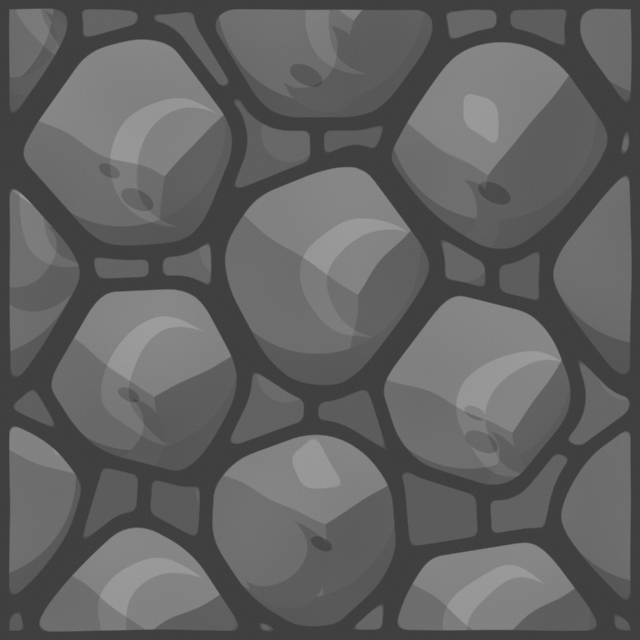
Reproduce this texture procedurally as a Shadertoy shader.

```glsl
// Cartoon cobblestone wall: large faceted grey stones on a jittered hexagonal
// layout, with small chips filling the gaps between them. Outlines are rounded
// polygons trimmed by Voronoi edges; facets, streaks and pits are flat shapes.

const float TAU = 6.2831853;
const float STONE_RADIUS = 0.15;
const float MORTAR = 0.25;
const float FACE_TOP = 0.51;
const float FACE_LEFT = 0.43;
const float FACE_RIGHT = 0.375;
const float SHADOW = 0.355;

float hash(vec2 p, float salt) {
    vec3 q = fract((p.xyx * 17.3 + salt * 7.13) * vec3(0.1031, 0.1030, 0.0973));
    q += dot(q, q.yzx + 33.33);
    return fract((q.x + q.y) * q.z);
}

vec2 direction(float angle) { return vec2(cos(angle), sin(angle)); }

float cross2(vec2 a, vec2 b) { return a.x * b.y - a.y * b.x; }

float cornerSlope(vec2 corner, vec2 offset) {
    return dot(direction(TAU * hash(corner, 5.0)), offset);
}

float gradientNoise(vec2 p) {
    vec2 i = floor(p), f = p - i;
    vec2 u = f * f * f * (f * (f * 6.0 - 15.0) + 10.0);
    vec2 e = vec2(1.0, 0.0);
    float low = mix(cornerSlope(i, f), cornerSlope(i + e, f - e), u.x);
    float high = mix(cornerSlope(i + e.yx, f - e.yx), cornerSlope(i + 1.0, f - 1.0), u.x);
    return mix(low, high, u.y);
}

float smoothMax(float a, float b, float k) {
    float h = max(k - abs(a - b), 0.0) / k;
    return max(a, b) + h * h * k * 0.25;
}

float cover(float d, float soft) { return clamp(0.5 - d / soft, 0.0, 1.0); }

// Irregular polygon with softened corners.
float roundedPolygon(vec2 p, int sides, float radius, float rounding, vec2 seed) {
    float d = -radius * 2.0;
    float turn = TAU * hash(seed, 2.0);
    for (int i = 0; i < sides; i++) {
        float salt = 10.0 + float(i);
        float angle = turn + TAU * (float(i) + 0.45 * (hash(seed, salt) - 0.5)) / float(sides);
        float reach = radius * mix(0.92, 1.1, hash(seed, salt + 20.0));
        d = smoothMax(d, dot(p, direction(angle)) - reach, rounding);
    }
    return d;
}

// Inside the first disc, outside the second.
float crescent(vec2 p, vec2 outer, float outerRadius, vec2 inner, float innerRadius) {
    return max(length(p - outer) - outerRadius, innerRadius - length(p - inner));
}

// Distance to the line halfway between a and b, positive on the side of a.
float bisector(vec2 p, vec2 a, vec2 b) {
    return dot(p - 0.5 * (a + b), normalize(a - b));
}

vec2 stoneCentre(vec2 cell) {
    vec2 jitter = vec2(hash(cell, 0.0), hash(cell, 1.0)) - 0.5;
    float stagger = 0.19 * mod(cell.x, 2.0);
    return vec2(0.5 + 0.27 * cell.x, 0.2 + 0.38 * cell.y + stagger) + 0.05 * jitter;
}

// Grey level inside a large stone; q is local, about -1 to 1.
float stoneShade(vec2 q, vec2 cell, float outer, float soft) {
    vec2 n = q * 1.3 + cell * 5.0;
    vec2 w = q + 0.14 * vec2(gradientNoise(n), gradientNoise(n + 31.0));
    vec2 junction = vec2(mix(-0.15, 0.4, hash(cell, 40.0)), mix(-0.4, 0.05, hash(cell, 41.0)));
    w -= junction + outer * vec2(0.9, 0.6);

    // Three faces meeting at the junction
    vec2 rightArm = direction(mix(0.4, 0.95, hash(cell, 42.0)));
    vec2 leftArm = direction(mix(2.5, 2.95, hash(cell, 43.0)));
    vec2 downArm = direction(mix(-1.9, -1.4, hash(cell, 44.0)));
    float top = cover(-min(cross2(rightArm, w), cross2(w, leftArm)), soft);
    float grey = mix(FACE_LEFT, FACE_RIGHT, cover(-cross2(downArm, w), soft));
    grey = mix(grey, SHADOW, cover(1.08 - length(q - vec2(-0.1, 0.3)), soft));
    float curl = crescent(w, vec2(-0.35, -0.45), 0.45, vec2(-0.55, -0.28), 0.4);
    grey = mix(grey, SHADOW + 0.015, cover(curl, soft) * step(0.4, hash(cell, 45.0)));
    grey = mix(grey, FACE_TOP, top);

    // Highlight: a curved streak or a rounded patch
    float streak = crescent(w, vec2(0.1, 0.15), 0.65, vec2(0.31, 0.08), 0.6);
    float patchShape = roundedPolygon(w - vec2(-0.1, 0.58), 4, 0.2, 0.12, cell + 9.0);
    float shine = hash(cell, 46.0) < 0.55 ? streak : patchShape;
    grey += cover(shine, soft) * mix(0.055, 0.08, top);

    // Pits
    for (int i = 0; i < 2; i++) {
        float k = float(i);
        vec2 spot = vec2(-0.3 + 0.5 * hash(cell, 50.0 + k), -0.5 + 0.3 * k);
        vec2 e = (q - spot) * vec2(0.85, 1.2);
        float pit = length(e + 0.25 * e.yx) - (0.13 - 0.045 * k);
        grey -= 0.08 * cover(pit, soft) * step(0.55, hash(cell, 52.0 + k));
    }
    return grey + 0.012 * q.y + 0.03 * gradientNoise(q * 0.9 + cell * 3.0);
}

void mainImage(out vec4 fragColor, in vec2 fragCoord) {
    vec2 p = fragCoord / iResolution.xy;
    float soft = 1.5 / min(iResolution.x, iResolution.y);

    // Four nearest stones, sorted by distance
    float dist[4] = float[4](9.0, 9.0, 9.0, 9.0);
    vec2 cells[4] = vec2[4](vec2(0.0), vec2(0.0), vec2(0.0), vec2(0.0));
    for (int n = 0; n < 25; n++) {
        vec2 cell = vec2(float(n % 5) - 2.0, float(n / 5) - 1.0);
        float d = distance(p, stoneCentre(cell));
        for (int k = 0; k < 4; k++) {
            if (d < dist[k]) {
                float farther = dist[k]; dist[k] = d; d = farther;
                vec2 moved = cells[k]; cells[k] = cell; cell = moved;
            }
        }
    }

    // Outlines: the nearest stone, and the leftover space for chips
    vec2 centre = stoneCentre(cells[0]);
    float stone = 0.0, crowd = 0.0;
    for (int k = 0; k < 4; k++) {
        vec2 c = stoneCentre(cells[k]);
        float size = STONE_RADIUS * mix(0.93, 1.06, hash(cells[k], 3.0));
        float d = roundedPolygon(p - c, 6, size, 0.045, cells[k]);
        crowd += exp(-d / 0.006);
        stone = k == 0 ? d : smoothMax(stone, 0.018 - bisector(p, centre, c), 0.02);
    }
    vec2 third = stoneCentre(cells[2]);
    float chip = 0.021 + 0.006 * log(crowd);
    chip = smoothMax(chip, 0.011 - bisector(p, third, stoneCentre(cells[3])), 0.012);

    // Mortar frame around the canvas
    vec2 edge = abs(p - 0.5);
    float frame = max(edge.x, edge.y) - 0.485 + 0.004 * gradientNoise(p * 6.0);
    stone = smoothMax(stone, frame, 0.018);
    chip = smoothMax(chip, frame, 0.012);

    // Chips: one flat tone with an occasional lighter sliver
    vec2 chipSeed = cells[0] + cells[1] + cells[2];
    vec2 chipLocal = (p - (centre + stoneCentre(cells[1]) + third) / 3.0) / 0.06;
    float chipGrey = mix(0.355, 0.405, hash(chipSeed, 60.0));
    float sliver = cover(length(chipLocal - vec2(0.7, 0.5)) - 0.75, soft / 0.06);
    chipGrey += 0.035 * sliver * step(0.5, hash(chipSeed, 61.0));

    float outer = step(0.5, abs(centre.x - 0.5));
    float stoneGrey = stoneShade((p - centre) / STONE_RADIUS, cells[0], outer, soft / STONE_RADIUS);
    float grey = mix(MORTAR, chipGrey, cover(chip, soft));
    grey = mix(grey, stoneGrey, cover(stone, soft));
    grey += 0.012 * gradientNoise(p * 290.0);
    fragColor = vec4(grey * vec3(0.995, 1.0, 0.993), 1.0);
}
```
